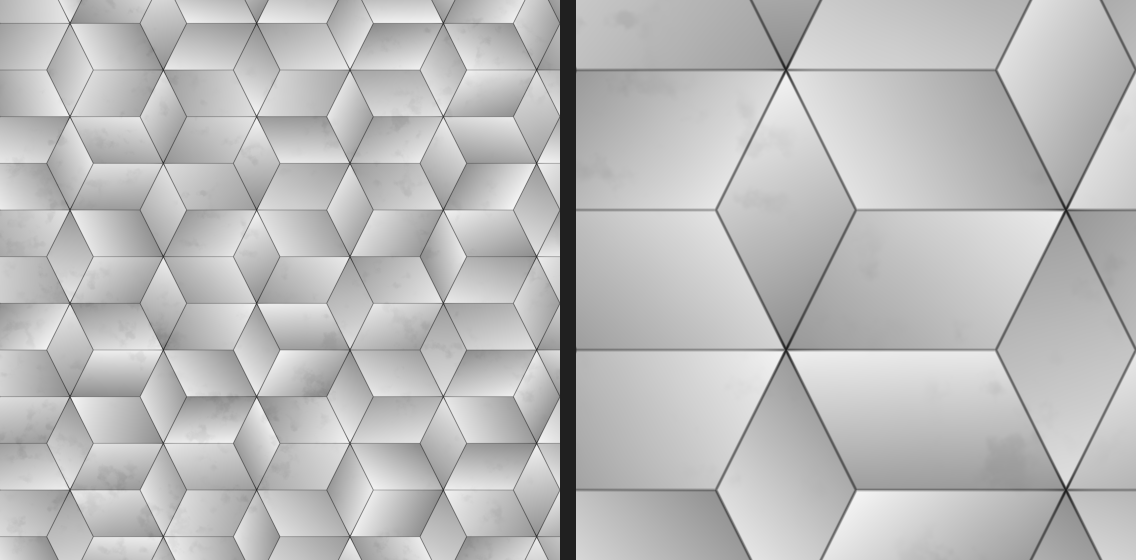
Left: the whole. Right: its middle third, enlarged.
Reproduce this pattern procedurally as a Shadertoy shader.

```glsl
float hash(vec2 p) {
    return fract(sin(dot(p, vec2(127.1, 311.7))) * 43758.5453);
}

float valueNoise(vec2 p) {
    vec2 i = floor(p), f = fract(p);
    f = f * f * (3.0 - 2.0 * f);
    return mix(mix(hash(i), hash(i + vec2(1, 0)), f.x),
               mix(hash(i + vec2(0, 1)), hash(i + vec2(1, 1)), f.x), f.y);
}

float fbm(vec2 p) {
    float sum = 0.0, amplitude = 0.5;
    for (int i = 0; i < 4; i++) {
        sum += amplitude * valueNoise(p);
        p = mat2(1.6, 1.2, -1.2, 1.6) * p + 7.3;
        amplitude *= 0.5;
    }
    return sum;
}

// Brightness of the tiling; six-way corners sit on a staggered unit lattice
float tiling(vec2 p) {
    float column = floor(p.x + 0.5);
    float stagger = 0.5 * mod(column, 2.0);
    float row = floor(p.y - stagger);
    vec2 center = vec2(column, row + 0.5 + stagger);
    vec2 local = abs(p - center);
    float rhombus = (2.0 * local.x + local.y - 0.5) / sqrt(5.0);

    // Half diagonals of the tile, upright rhombus or slanted parallelogram
    vec2 diagA = vec2(0.25, 0.0), diagB = vec2(0.0, 0.5);
    if (rhombus > 0.0) {
        vec2 cell = floor(p * vec2(1, 2));
        float slant = 2.0 * mod(cell.x + cell.y, 2.0) - 1.0;
        center = (cell + 0.5) * vec2(1, 0.5);
        diagA = vec2(0.5, -0.25 * slant);
        diagB = vec2(0.25, 0.25 * slant);
    }

    // Linear gradient in a random direction, scaled to the tile's extent
    float angle = 6.2832 * hash(center + 3.7);
    vec2 dir = vec2(cos(angle), sin(angle));
    float extent = max(abs(dot(dir, diagA)), abs(dot(dir, diagB)));
    float ramp = dot(p - center, dir) / extent;
    float shade = 0.757 + 0.03 * (hash(center + 11.3) - 0.5)
                + ramp * mix(0.12, 0.21, hash(center + 23.9));

    // Hairline seams, darkest where six tiles meet
    float corner = exp(-16.0 * length(vec2(local.x, 0.5 - local.y)));
    float slantSeam = 1.0 - smoothstep(0.001, 0.008, abs(rhombus));
    float levelSeam = 1.0 - smoothstep(0.001, 0.008, abs(fract(p.y * 2.0 + 0.5) - 0.5) * 0.5);
    levelSeam *= step(0.0, rhombus);
    float seam = max(slantSeam * 0.5, levelSeam * 0.3);
    return shade * (1.0 - seam * (1.0 + 0.7 * corner));
}

void mainImage(out vec4 fragColor, in vec2 fragCoord) {
    // Nine samples per pixel smooth every edge
    float shade = 0.0;
    for (int i = 0; i < 9; i++) {
        vec2 offset = (vec2(i % 3, i / 3) - 1.0) / 3.0;
        shade += tiling((fragCoord + offset) / iResolution.xy * 6.0 - 0.75) / 9.0;
    }

    // Faint smudges gathered in patches
    vec2 uv = fragCoord / iResolution.xy;
    float patches = smoothstep(0.4, 0.7, fbm(uv * 14.0 + 5.0));
    float smudge = smoothstep(0.48, 0.75, fbm(uv * 55.0));
    shade -= 0.05 * patches * smudge;
    shade += 0.012 * (fbm(uv * 30.0 + 19.0) - 0.47);

    fragColor = vec4(vec3(shade), 1.0);
}
```
